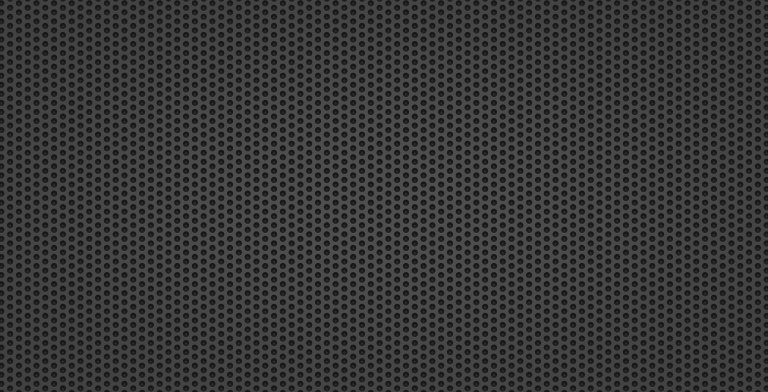
Reproduce this pattern procedurally as a Shadertoy shader.

```glsl
// Dark perforated metal sheet: staggered columns of round recessed holes,
// each with a shaded bowl, a faint centre glint and a lit lower rim.
// Distances are measured in column pitches; a broad glow lights the middle.

float discMask(vec2 offset, float radius, float blur) {
    return 1.0 - smoothstep(-blur, blur, length(offset) - radius);
}

// Offset from the nearest hole centre, with odd columns shifted half a row.
vec2 nearestHole(vec2 p) {
    float rowPitch = 1.03;
    float column = floor(p.x + 0.35);
    float parity = mod(column, 2.0);
    float row = p.y / rowPitch + 0.13 + 0.5 * (1.0 - parity);
    return vec2(p.x - 0.15 - column, (row - floor(row + 0.5)) * rowPitch);
}

void mainImage(out vec4 fragColor, in vec2 fragCoord) {
    vec2 uv = fragCoord / iResolution.xy;
    float columns = 87.3;
    float pixel = columns / iResolution.x;

    // Measure rows downward from the top edge
    vec2 fromTop = vec2(fragCoord.x, iResolution.y - fragCoord.y);
    vec2 hole = nearestHole(fromTop * pixel);

    // Sheet, slightly brighter in the middle
    vec2 centred = 2.0 * uv - 1.0;
    float glow = 1.0 - smoothstep(0.1, 1.4, length(centred));
    float shade = mix(0.255, 0.305, glow);

    // Light catching the lower edge of each hole
    float blur = 0.6 * pixel;
    float rim = discMask(hole - vec2(0.01, 0.06), 0.38, blur);
    shade += 0.025 * rim;

    // Recessed bowl, darkest beneath its upper edge
    float bowl = 0.095 + 0.05 * smoothstep(-0.1, 0.36, hole.y);
    bowl += 0.075 * discMask(hole - vec2(0.0, 0.02), 0.10, max(blur, 0.06));
    shade = mix(shade, bowl, discMask(hole, 0.355, blur));

    fragColor = vec4(vec3(shade), 1.0);
}
```
